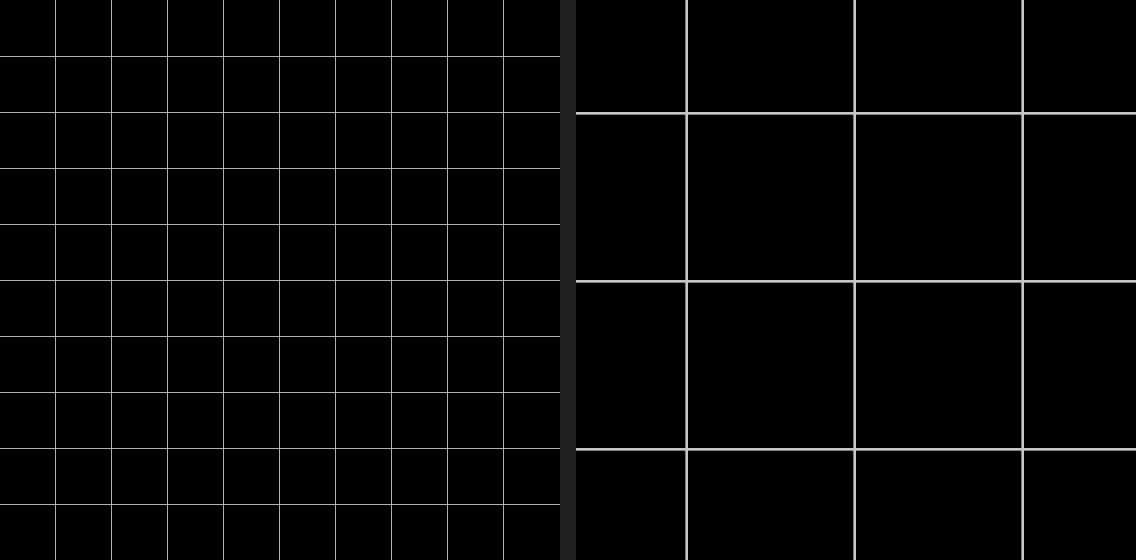
Left: the whole. Right: its middle third, enlarged.
A Shadertoy shader for this pattern:

```glsl
// Ten by ten grid of square black cells ruled with thin pale grey lines.

const float CELLS = 10.0;               // cells across and down
const float LINE_WIDTH = 1.0 / 640.0;   // fraction of the canvas
const vec3 CELL_COLOR = vec3(0.0);
const vec3 LINE_COLOR = vec3(0.78);

// Share of a pixel covered by the nearest inner rule, on each axis
vec2 ruleCoverage(vec2 uv, vec2 pixel) {
    // Each rule ends on a cell boundary; the outer border stays bare
    vec2 index = clamp(round((uv + 0.5 * LINE_WIDTH) * CELLS), 1.0, CELLS - 1.0);
    vec2 center = index / CELLS - 0.5 * LINE_WIDTH;
    vec2 overlap = 0.5 * (LINE_WIDTH + pixel) - abs(uv - center);
    return clamp(overlap, vec2(0.0), min(pixel, vec2(LINE_WIDTH))) / pixel;
}

void mainImage(out vec4 fragColor, in vec2 fragCoord) {
    vec2 pixel = 1.0 / iResolution.xy;
    vec2 rule = ruleCoverage(fragCoord * pixel, pixel);

    // Union of the vertical and horizontal rules
    float grid = 1.0 - (1.0 - rule.x) * (1.0 - rule.y);
    fragColor = vec4(mix(CELL_COLOR, LINE_COLOR, grid), 1.0);
}
```
